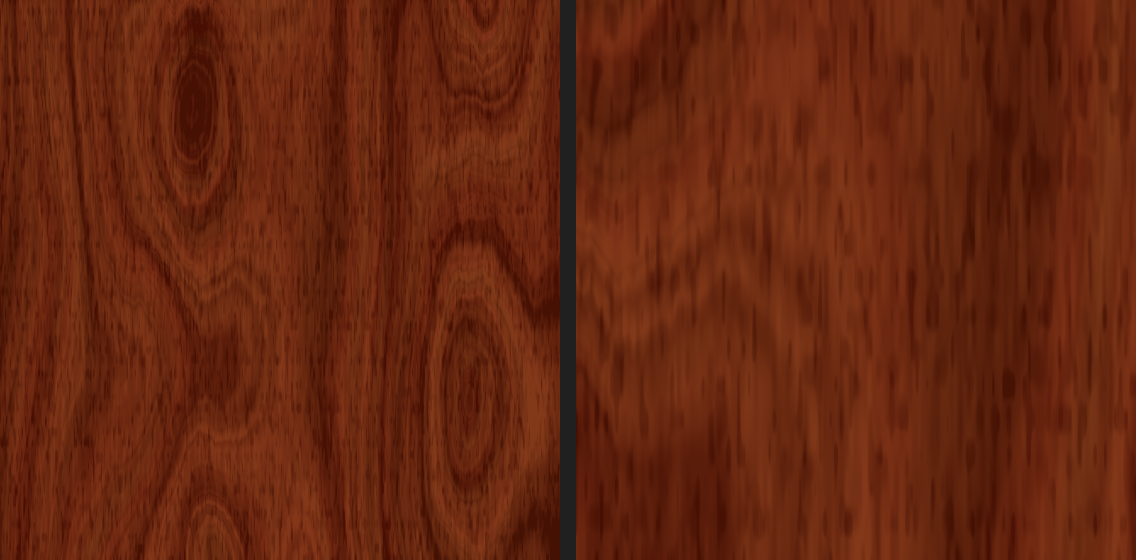
Left, the full canvas; right, a detail of the centre.
This texture is drawn by a Shadertoy shader. Its source:

```glsl
float hash(vec2 p) {
    return fract(sin(dot(p, vec2(127.1, 311.7))) * 43758.5453);
}

float noise(vec2 p) {
    vec2 cell = floor(p);
    vec2 f = fract(p);
    vec2 u = f * f * (3.0 - 2.0 * f);
    float low = mix(hash(cell), hash(cell + vec2(1.0, 0.0)), u.x);
    float high = mix(hash(cell + vec2(0.0, 1.0)), hash(cell + vec2(1.0, 1.0)), u.x);
    return mix(low, high, u.y);
}

// Noise centred on zero
float wave(vec2 p) {
    return noise(p) - 0.5;
}

// Rounded elliptical cone that bends the growth rings around it
float hill(vec2 p, vec2 centre, vec2 radius) {
    vec2 d = (p - centre) / radius;
    return exp(0.5 - sqrt(0.25 + 3.0 * dot(d, d)));
}

// Soft dark stripe along the grain
float stripe(float x, float centre, float width) {
    float d = (x - centre) / width;
    return exp(-d * d);
}

// Lens-shaped mask with pointed upper and lower ends
float lens(vec2 p, vec2 centre, vec2 radius) {
    vec2 d = abs(p - centre) / radius;
    return 1.0 - smoothstep(0.4, 1.3, pow(d.x, 1.4) + d.y * d.y);
}

// Columns of fibre shift along the grain, which frays the cross-cut rings
vec2 fray(vec2 p) {
    float shift = 0.045 * wave(vec2(p.x * 26.0, p.y * 4.0));
    shift += 0.024 * wave(vec2(p.x * 64.0, p.y * 8.0));
    shift += 0.012 * wave(vec2(p.x * 190.0, p.y * 14.0));
    return p + vec2(0.008 * wave(p * vec2(14.0, 9.0)), shift);
}

// Height field whose contours are the growth rings
float growth(vec2 p) {
    float sway = 0.025 * sin(p.y * 5.0 + 1.0);
    float h = 0.7 * p.x + 0.65 * noise(p * vec2(4.5, 1.7) + 7.3);
    h += 0.24 * wave(p * vec2(11.0, 3.5));
    h += 0.8 * smoothstep(-0.06, 0.18, p.x + sway);
    h += 1.0 * smoothstep(0.52, 0.78, p.x + 0.5 * sway);
    h += 1.50 * hill(p, vec2(0.34, 0.80), vec2(0.18, 0.42));
    h += 1.25 * hill(p, vec2(0.835, 0.29), vec2(0.09, 0.36));
    h += 1.00 * hill(p, vec2(0.38, 0.0), vec2(0.16, 0.30));
    h -= 0.80 * hill(p, vec2(0.86, 1.03), vec2(0.10, 0.24));
    return h;
}

// Band that darkens slowly, then ends at a crisper edge
float vein(float h) {
    float r = fract(h);
    return r * r * r * (1.0 - smoothstep(0.86, 1.0, r));
}

// Short dark dashes along the grain
float pores(vec2 p, vec2 scale) {
    return smoothstep(0.62, 0.90, noise(p * scale));
}

void mainImage(out vec4 fragColor, in vec2 fragCoord) {
    vec2 p = fragCoord / iResolution.xy;
    vec2 q = fray(p);
    float h = growth(q);

    // Growth rings from broad to fine
    float tone = 0.84;
    tone += 0.28 * wave(vec2(h * 6.0, p.y * 0.8));
    tone += 0.34 * wave(vec2(h * 17.0, p.y * 1.5 + 11.0));
    tone += 0.32 * wave(vec2(h * 38.0, p.y * 2.5 + 23.0));
    tone += 0.20 * wave(vec2(h * 80.0, p.y * 4.0 + 57.0));
    tone -= 0.62 * vein(h * 2.2 + 0.3 * wave(p * vec2(3.0, 2.0)));

    // Shaded straight grain and dark knot hearts
    float sway = 0.012 * sin(p.y * 4.0);
    tone -= 0.24 * stripe(p.x, 0.70 + sway, 0.035);
    tone -= 0.26 * stripe(p.x, 0.0, 0.035);
    tone -= 0.24 * stripe(p.x, 1.0, 0.022);
    tone -= 0.62 * lens(q, vec2(0.35, 0.81), vec2(0.046, 0.17));
    tone -= 0.26 * lens(q, vec2(0.835, 0.29), vec2(0.035, 0.17));

    // Fibres and pores
    tone += 0.22 * wave(p * vec2(150.0, 6.0));
    tone += 0.30 * wave(p * vec2(370.0, 32.0));
    tone -= 0.30 * pores(p, vec2(330.0, 48.0));
    tone -= 0.22 * pores(p + 3.7, vec2(230.0, 34.0));

    vec3 darkWood = vec3(0.27, 0.06, 0.01);
    vec3 lightWood = vec3(0.49, 0.205, 0.09);
    vec3 color = mix(darkWood, lightWood, clamp(tone, 0.02, 1.1));

    // Faint drift between red and brown
    float redness = wave(vec2(h * 12.0, p.y * 2.0 + 41.0));
    color += redness * vec3(0.014, -0.020, -0.004);
    fragColor = vec4(color, 1.0);
}
```
